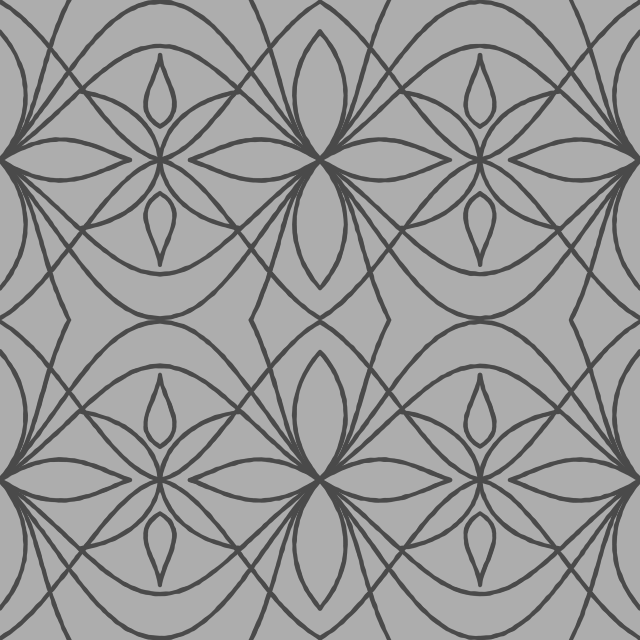
Write a Shadertoy shader that draws this pattern.

```glsl
// Seamless Art Nouveau line lattice: mirrored petals, arches and drops, inked in dark grey.

const vec2  REPEATS     = vec2(2.0);    // whole cells across and down
const float HALF_CELL   = 192.0;        // half a cell, in drawing units
const float LINE_RADIUS = 2.65;         // half the stroke width, in drawing units
const float WOBBLE      = 0.45;         // raggedness of the stroke edge
const float GRAIN       = 128.0;        // wobble lattice points across the canvas
const float SOFTNESS    = 0.7;          // least edge blur, in drawing units
const int   STEPS       = 16;           // straight pieces per curve
const vec3  GROUND      = vec3(0.68);
const vec3  INK         = vec3(0.29);

// Integer hash to 0..1
float hash(vec2 p) {
    uvec2 u = uvec2(p);
    uint h = u.x * 1597334677u ^ u.y * 3812015801u;
    h = (h ^ (h >> 15)) * 2246822519u;
    h ^= h >> 13;
    return float(h & 65535u) / 65535.0;
}

// Value noise that wraps after `period` lattice points
float wrapNoise(vec2 p, float period) {
    vec2 i = floor(p), f = fract(p);
    f = f * f * (3.0 - 2.0 * f);
    vec2 a = mod(i, period), b = mod(i + 1.0, period);
    return mix(mix(hash(a), hash(vec2(b.x, a.y)), f.x),
               mix(hash(vec2(a.x, b.y)), hash(b), f.x), f.y);
}

float segmentDistance(vec2 p, vec2 a, vec2 b) {
    vec2 pa = p - a, ba = b - a;
    return length(pa - ba * clamp(dot(pa, ba) / dot(ba, ba), 0.0, 1.0));
}

// Distance to a cubic Bezier, walked as short segments
float curveDistance(vec2 p, vec2 a, vec2 b, vec2 c, vec2 d) {
    float nearest = 1e5;
    vec2 previous = a;
    for (int i = 1; i <= STEPS; i++) {
        float t = float(i) / float(STEPS), s = 1.0 - t;
        vec2 point = s * s * s * a + 3.0 * s * t * (s * b + t * c) + t * t * t * d;
        nearest = min(nearest, segmentDistance(p, previous, point));
        previous = point;
    }
    return nearest;
}

// One quarter cell: flower centre at the origin, hub at (HALF_CELL, 0)
float motifDistance(vec2 p) {
    vec2 flower = vec2(0.0), hub = vec2(HALF_CELL, 0.0);
    vec2 leafTip = vec2(96.0, 82.0);

    // Outer and inner arches
    float d = curveDistance(p, vec2(0, 190), vec2(75, 190), vec2(120, 73), hub);
    d = min(d, curveDistance(p, vec2(0, 137), vec2(62, 137), vec2(110, 57), hub));

    // Steep stem rising from the hub
    d = min(d, curveDistance(p, hub, vec2(146, 34), vec2(148, 115), vec2(109, 192)));

    // Long crossing wave and the upper edge of the flower leaf
    d = min(d, curveDistance(p, flower, vec2(64, 14), vec2(122, 151), vec2(192, 190)));
    d = min(d, curveDistance(p, flower, vec2(4, 41), vec2(40, 74), leafTip));

    // Flat and upright hub petals
    d = min(d, curveDistance(p, vec2(36, 0), vec2(80, 15), vec2(118, 47), hub));
    d = min(d, curveDistance(p, hub, vec2(151, 48), vec2(151, 107), vec2(192, 154)));

    // Drop above the flower
    return min(d, curveDistance(p, vec2(0, 126), vec2(2, 98), vec2(38, 62), vec2(0, 40)));
}

void mainImage(out vec4 fragColor, in vec2 fragCoord) {
    vec2 uv = fragCoord / iResolution.xy;

    // Fold every cell onto one quarter
    vec2 p = abs(fract(uv * REPEATS) - 0.5) * 2.0 * HALF_CELL;

    // Slightly ragged stroke edge
    float ragged = (wrapNoise(uv * GRAIN, GRAIN) - 0.5) * 2.0 * WOBBLE;
    float edge = motifDistance(p) - LINE_RADIUS + ragged;

    float pixel = 2.0 * HALF_CELL * REPEATS.y / iResolution.y;
    float blur = max(SOFTNESS, 0.65 * pixel);
    float ink = 1.0 - smoothstep(-blur, blur, edge);

    fragColor = vec4(mix(GROUND, INK, ink), 1.0);
}
```
